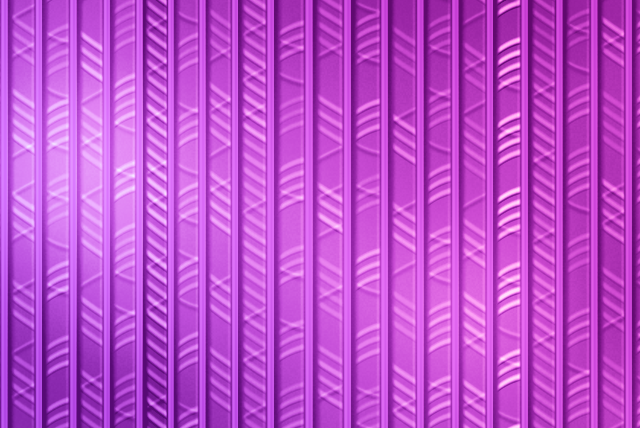
Give the GLSL for this pattern, as a Shadertoy shader.

```glsl
// Glowing violet panel of upright ribs with embossed slanted grooves between them.
#define PITCH 0.0542      // rib spacing, in canvas widths
#define OFFSET 0.0122     // left edge of the first whole column
#define BAR 0.19          // rib width, share of the pitch
#define SHADOW 0.17       // shadow width beside a rib
#define SPACING 0.0205    // distance between grooves
#define GROUP 6.0         // grooves per cluster period
#define SQUEEZE 0.019     // sideways drift of the ribs
#define RELIEF 0.40       // groove contrast
#define GRAIN 0.035

float hash(vec2 p) {
    p = fract(p * vec2(0.1031, 0.1137));
    p += dot(p, p.yx + 33.33);
    return fract((p.x + p.y) * p.x * 17.0);
}

float noise(vec2 p) {
    vec2 i = floor(p), f = fract(p);
    f = f * f * (3.0 - 2.0 * f);
    return mix(mix(hash(i), hash(i + vec2(1, 0)), f.x),
               mix(hash(i + vec2(0, 1)), hash(i + vec2(1, 1)), f.x), f.y);
}

float blob(vec2 p, vec2 center, vec2 size) {
    vec2 d = (p - center) / size;
    return exp(-dot(d, d));
}

// Dark plum to pale pink
vec3 ramp(float v) {
    vec3 c = mix(vec3(0.36, 0.04, 0.44), vec3(0.56, 0.14, 0.64), smoothstep(0.0, 0.3, v));
    c = mix(c, vec3(0.78, 0.31, 0.84), smoothstep(0.25, 0.58, v));
    c = mix(c, vec3(0.91, 0.51, 0.93), smoothstep(0.52, 0.82, v));
    c = mix(c, vec3(0.97, 0.68, 0.97), smoothstep(0.78, 1.05, v));
    return mix(c, vec3(1.0, 0.92, 1.0), smoothstep(1.0, 1.4, v));
}

// Broad uneven backlight
float backlight(vec2 p) {
    float v = 0.33 + 0.16 * noise(p * 5.0 + 3.0);
    v += 0.42 * blob(p, vec2(0.13, 0.42), vec2(0.19, 0.20));
    v += 0.24 * blob(p, vec2(0.46, 0.30), vec2(0.20, 0.22));
    v += 0.18 * blob(p, vec2(0.72, 0.17), vec2(0.16, 0.16));
    v -= 0.14 * blob(p, vec2(0.05, 0.02), vec2(0.25, 0.15));
    return v - 0.14 * blob(p, vec2(0.85, 0.68), vec2(0.45, 0.12));
}

// Signed relief of the clustered grooves in one column
float grooves(float column, float f, float y) {
    float rising = mod(column + step(6.5, column), 2.0);
    float vivid = float(column == 14.0), narrow = float(column == 4.0);
    float dense = max(narrow, (1.0 - rising) * step(0.62, hash(vec2(column, 5.0))));
    float bend = mix(0.8 * f - 0.12 * f * f, -0.85 * f + 0.4 * f * f, rising);
    float s = (y + bend * PITCH) / (SPACING * mix(1.12, 0.95, rising));
    s += 7.0 * hash(vec2(column, 1.0));

    float index = floor(s), t = s - index;
    float cluster = floor(index / GROUP);
    float place = index - cluster * GROUP;
    float count = mix(3.0 + floor(2.0 * hash(vec2(column, cluster))), GROUP, dense);
    float strength = 0.45 + 0.55 * hash(vec2(column + 3.0, cluster + 9.0));
    strength = max(strength, max(vivid * 1.9, narrow * 1.25));
    strength *= mix(0.7, 1.1, hash(vec2(index, column))) * step(place + 0.5, count);

    float ridge = smoothstep(0.12, 0.42, t) * smoothstep(0.78, 0.48, t);
    float hollow = smoothstep(0.0, 0.12, t) * smoothstep(0.3, 0.12, t);
    float relief = strength * (ridge - 0.4 * hollow);

    // Sparse fine arcs crossing the grooves
    float q = (y - bend * PITCH * 0.8) / 0.075 + hash(vec2(column, 8.0));
    float cell = floor(q);
    float arc = q - cell - 0.25 - 0.5 * hash(vec2(cell, column + 20.0));
    float shown = step(0.4, hash(vec2(column + 40.0, cell)));
    relief += shown * (0.45 * exp(-pow(arc / 0.035, 2.0)) - 0.3 * exp(-pow((arc + 0.08) / 0.05, 2.0)));
    return relief * smoothstep(0.08, 0.22, f) * smoothstep(1.0 - BAR, 0.72, f);
}

void mainImage(out vec4 fragColor, in vec2 fragCoord) {
    vec2 p = fragCoord / iResolution.x;
    float drift = SQUEEZE * exp(-pow((p.x - 0.38) / 0.15, 2.0));
    float u = (p.x + drift - OFFSET) / PITCH;
    float column = floor(u), f = u - column;
    float px = 1.0 / (iResolution.x * PITCH);
    float light = backlight(p);

    // Recessed panel
    float v = light + 0.06 * (hash(vec2(column, 2.0)) - 0.5);
    v -= 0.16 * float(column == 4.0);
    v += RELIEF * grooves(column, f, p.y);
    v -= 0.34 * (1.0 - smoothstep(0.02, SHADOW + 0.08, f));
    v += 0.10 * smoothstep(0.06, 0.0, abs(f - 0.72));
    v -= 0.20 * smoothstep(0.05, 0.0, abs(f - (1.0 - BAR) + 0.015));
    v += GRAIN * (noise(p * 420.0) - 0.5);
    vec3 color = ramp(v);

    // Raised rib with bright edges
    float b = (f - 1.0 + BAR) / BAR;
    float rim = smoothstep(0.35, 0.0, abs(b - 0.25)) + 0.6 * smoothstep(0.25, 0.0, abs(b - 0.85));
    float ribLight = 0.34 + 0.58 * light + 0.13 * rim;
    vec3 rib = ramp(ribLight) * vec3(0.97, 0.86, 1.03);
    float mask = smoothstep(-px, px, f - 1.0 + BAR) * (1.0 - smoothstep(1.0 - px, 1.0, f));
    color = mix(color, rib, mask);

    // Cooler at lower left, warmer at upper right
    float warmth = smoothstep(-0.2, 1.3, p.x + 0.5 * p.y);
    color *= mix(vec3(0.92, 1.04, 1.05), vec3(1.05, 0.92, 0.97), warmth);
    fragColor = vec4(clamp(color, 0.0, 1.0), 1.0);
}
```
